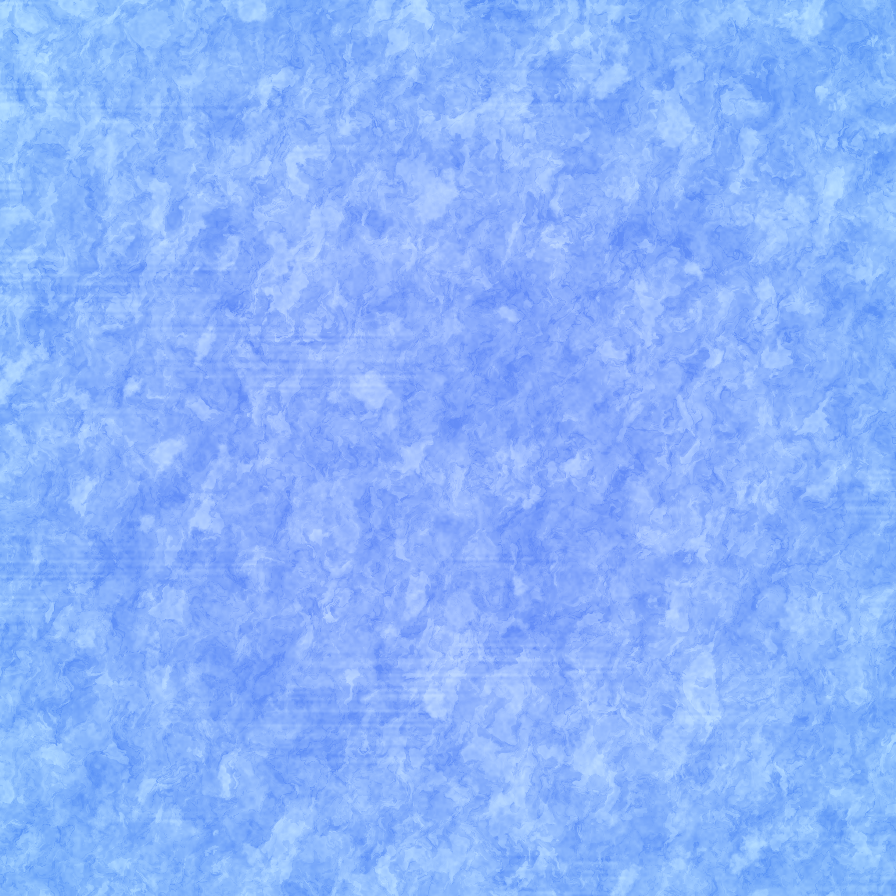
Reproduce this texture procedurally as a Shadertoy shader.

```glsl
// Pale blue weathered marble with light flecks, fine dark veins and faint scratches.
#define MID_COLOR vec3(0.533, 0.694, 0.988)
#define TONE_STEP vec3(0.140, 0.115, 0.018)
#define RIM_TINT vec3(-0.035, 0.040, -0.004)
#define PATCH_SCALE 17.0
#define FLECK_SCALE 44.0
#define BLOB_CELLS 15.0
#define VEIN_SCALE 24.0
#define VEIN_DEPTH 0.55
#define GRAIN_SCALE 250.0
#define GRAIN_DEPTH 0.75
#define WARP 0.045

// Integer hash of a lattice point
float hash(vec2 cell) {
    uvec2 q = uvec2(ivec2(cell) + 32768) * uvec2(1597334673u, 3812015801u);
    uint h = (q.x ^ q.y) * 1597334673u;
    h = (h ^ (h >> 15)) * 2246822519u;
    h ^= h >> 13;
    return float(h >> 8) / 16777216.0;
}

float noise(vec2 p) {
    vec2 i = floor(p), f = fract(p);
    f = f * f * (3.0 - 2.0 * f);
    return mix(mix(hash(i), hash(i + vec2(1, 0)), f.x),
               mix(hash(i + vec2(0, 1)), hash(i + vec2(1, 1)), f.x), f.y);
}

// Rough fractal noise, octaves fading slowly
float fbm(vec2 p) {
    float sum = 0.0, amp = 1.0, total = 0.0;
    for (int i = 0; i < 5; i++) {
        sum += amp * noise(p);
        total += amp;
        p = mat2(1.6, 1.2, -1.2, 1.6) * p + 17.3;
        amp *= 0.58;
    }
    return sum / total;
}

// Thin line along the middle level of a noise field
float vein(vec2 p, float width) {
    return 1.0 - smoothstep(0.0, width, abs(fbm(p) - 0.5));
}

// Scattered ragged pale blobs, one candidate per cell
float blobs(vec2 p, float ragged) {
    vec2 home = floor(p);
    float cover = 0.0;
    for (int y = -1; y <= 1; y++)
    for (int x = -1; x <= 1; x++) {
        vec2 cell = home + vec2(x, y);
        vec2 center = cell + 0.15 + 0.7 * vec2(hash(cell + 71.0), hash(cell + 139.0));
        float size = hash(cell + 211.0);
        float radius = mix(0.07, 0.32, size * size * size);
        vec2 d = p - center;
        d.x += (hash(cell + 307.0) - 0.6) * 0.9 * d.y;
        float dist = length(d * vec2(1.2, 0.8)) + ragged * 0.7 - radius;
        float present = step(0.5, hash(cell + 401.0));
        float strength = mix(0.4, 1.0, hash(cell + 503.0));
        cover = max(cover, present * strength * (1.0 - smoothstep(-0.12, 0.05, dist)));
    }
    return cover;
}

// Sparse, broken, nearly horizontal hairlines
float scratches(vec2 p) {
    float row = noise(vec2(p.x * 9.0, p.y * 300.0)) - 0.5;
    float region = smoothstep(0.70, 0.88, noise(p * vec2(5.0, 24.0) + 53.0));
    return row * region;
}

void mainImage(out vec4 fragColor, in vec2 fragCoord) {
    vec2 uv = fragCoord / iResolution.xy;
    vec2 p = fragCoord / iResolution.y;

    // Warped coordinates, leaning and stretched upward
    vec2 bend = vec2(fbm(p * 27.0 + 5.0), fbm(p * 27.0 + 91.0)) - 0.5;
    vec2 q = p + WARP * bend;
    vec2 s = vec2(q.x - 0.22 * q.y, q.y * 0.72);

    // Faint clouds, then patches and mottling
    float cloud = noise(p * 5.0 + 11.0) - 0.5;
    float patches = fbm(s * PATCH_SCALE) - 0.5;
    float mottle = fbm(s * PATCH_SCALE * 3.0 + 31.0) - 0.5;
    float tone = 0.22 * cloud + 0.9 * patches + 1.5 * mottle;
    tone += 0.22 * (smoothstep(0.46, 0.54, fbm(s * 29.0 + 47.0)) - 0.5);

    // Crisp flecks, gathered in clusters
    float cluster = 0.30 * patches + 0.10 * cloud;
    float flecks = smoothstep(0.60, 0.67, fbm(s * FLECK_SCALE + 113.0) + cluster);
    flecks = max(flecks, 0.7 * smoothstep(0.62, 0.68, fbm(s * FLECK_SCALE * 1.9 + 227.0) + cluster));
    tone += 0.55 * flecks;

    // Larger pale blobs
    float ragged = fbm(p * 60.0 + 7.0) - 0.5;
    float blob = blobs((p + 0.02 * bend) * BLOB_CELLS, ragged);
    tone = mix(tone, 1.2 + 0.8 * mottle, 0.75 * blob);

    // Broken dark veins, stains and specks, weaker on the pale parts
    float veinMask = smoothstep(0.35, 0.65, noise(p * 15.0 + 61.0));
    float veins = vein(s * VEIN_SCALE + 19.0, 0.022) * veinMask
                + 0.7 * vein(s * VEIN_SCALE * 2.2 + 83.0, 0.030) * (1.0 - 0.5 * veinMask);
    float stain = smoothstep(0.57, 0.68, fbm(s * 40.0 + 173.0));
    float specks = smoothstep(0.62, 0.72, fbm(q * 100.0 + 251.0));
    float bare = 1.0 - 0.8 * max(blob, flecks);
    tone -= (VEIN_DEPTH * veins + 0.40 * stain + 0.35 * specks) * bare;

    // Surface grain and scratches
    float grain = 0.6 * noise(p * GRAIN_SCALE) + 0.4 * noise(p * GRAIN_SCALE * 0.55 + 29.0);
    tone += GRAIN_DEPTH * (grain - 0.5) + 0.6 * scratches(p) + 0.08;

    // Violet-blue middle turning to sky blue at the rim
    float rim = smoothstep(0.15, 0.72, length(uv - 0.5)) - 0.4;
    vec3 color = MID_COLOR + TONE_STEP * clamp(tone, -1.1, 1.4) + RIM_TINT * rim;
    fragColor = vec4(clamp(color, 0.0, 1.0), 1.0);
}
```
